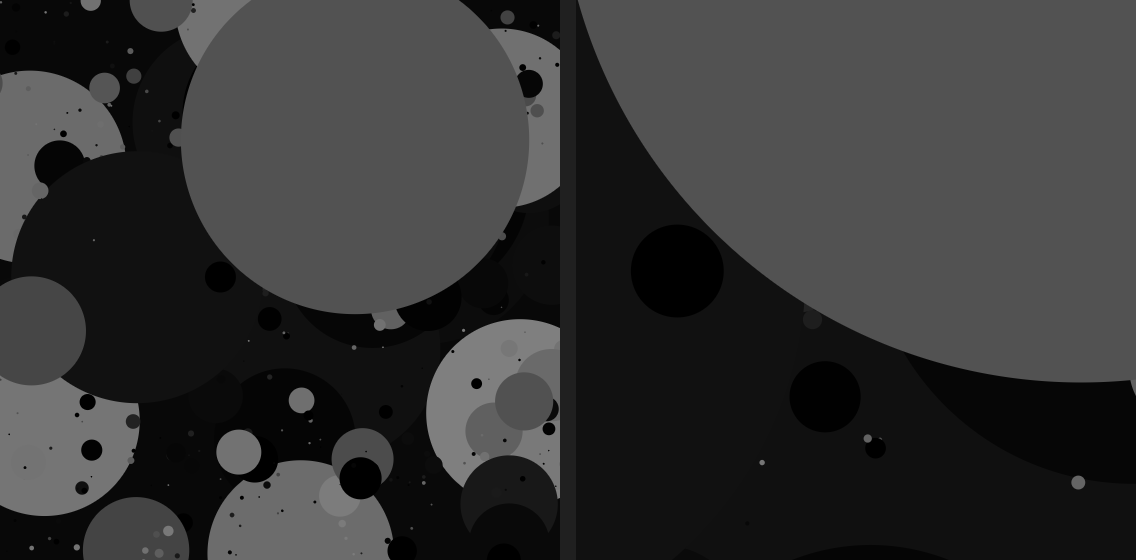
Left, the full canvas; right, a detail of the centre.
Reproduce this background procedurally as a Shadertoy shader.

```glsl
#define LEAVES 480                      // scattered discs of all sizes
#define FRONT 40                        // how many lie above the dark disc
#define R_MIN 0.0012
#define R_MAX 0.1
#define FALLOFF 0.65                    // higher gives more small discs
#define PALE_SHARE 0.45
#define RING 6                          // large pale discs near the border
#define BACKDROP 14                     // large, nearly black discs
#define MAIN_DISC vec3(0.634, 0.75, 0.311)
#define DARK_DISC vec3(0.245, 0.505, 0.225)
#define MAIN_TONE 0.32
#define DARK_TONE 0.065

// Integer hash: three independent values in 0..1
vec3 hash3(int index, int seed) {
    uvec3 v = uvec3(index, seed, index + 17 * seed) * 1664525u + 1013904223u;
    for (int k = 0; k < 2; k++) {
        v.x += v.y * v.z;
        v.y += v.z * v.x;
        v.z += v.x * v.y;
        v ^= v >> 16u;
    }
    return vec3(v >> 16u) / 65535.0;
}

// Slides a disc under what is already there; ink = (tone, remaining light)
void slideUnder(inout vec2 ink, vec2 p, vec2 center, float radius, float tone) {
    float cover = clamp(0.5 - (distance(p, center) - radius) * iResolution.y, 0.0, 1.0);
    ink.x += ink.y * cover * tone;
    ink.y *= 1.0 - cover;
}

// Two families of grey: near black and mid grey
float leafTone(float h) {
    if (h < PALE_SHARE) return mix(0.25, 0.49, h / PALE_SHARE);
    float dark = (h - PALE_SHARE) / (1.0 - PALE_SHARE);
    return 0.14 * dark * dark * dark;
}

// Power-law radius, evenly stratified over the index
float leafRadius(int index) {
    float u = fract(float(index) * 0.61803 + 0.37);
    float rarest = pow(R_MAX / R_MIN, -FALLOFF);
    return R_MIN * pow(mix(rarest, 1.0, u), -1.0 / FALLOFF);
}

void scatter(inout vec2 ink, vec2 p, vec2 size, int first, int last) {
    for (int i = first; i < last && ink.y > 0.003; i++) {
        vec3 h = hash3(i, 5);
        vec2 center = (h.xy * 1.08 - 0.04) * size;
        slideUnder(ink, p, center, leafRadius(i), leafTone(h.z));
    }
}

void mainImage(out vec4 fragColor, in vec2 fragCoord) {
    vec2 p = fragCoord / iResolution.y;
    vec2 size = vec2(iResolution.x / iResolution.y, 1.0);
    vec2 ink = vec2(0.0, 1.0);

    // Composited front to back, so covered pixels stop early
    slideUnder(ink, p, MAIN_DISC.xy * size, MAIN_DISC.z, MAIN_TONE);
    scatter(ink, p, size, 0, FRONT);
    slideUnder(ink, p, DARK_DISC.xy * size, DARK_DISC.z, DARK_TONE);
    scatter(ink, p, size, FRONT, LEAVES);

    // Pale discs around the border
    for (int i = 0; i < RING; i++) {
        vec3 h = hash3(i, 11);
        float angle = 0.61 + 6.28319 * float(i) / float(RING) + 0.16 * (h.x - 0.5);
        vec2 center = (0.5 + 0.49 * vec2(cos(angle), sin(angle))) * size;
        slideUnder(ink, p, center, mix(0.14, 0.18, h.y), mix(0.41, 0.54, h.z * h.z));
    }

    // Faint dark discs over a near black ground
    for (int i = 0; i < BACKDROP; i++) {
        vec3 h = hash3(i, 23);
        slideUnder(ink, p, h.xy * size, mix(0.1, 0.24, fract(h.z * 7.0)), 0.065 * h.z);
    }
    float tone = ink.x + ink.y * 0.03;

    fragColor = vec4(vec3(tone), 1.0);
}
```
